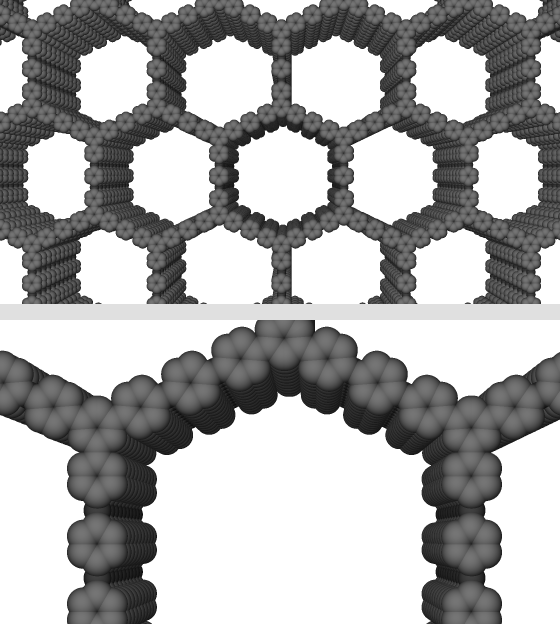
Top: the whole. Bottom: its middle third, enlarged.
This pattern is drawn by a Shadertoy shader. Its source:

```glsl
// Stacked honeycomb sheets of grey ball clusters, seen in perspective down the open channels.

const float CELLS_ACROSS = 4.49;                 // one unit is the width of a hexagon
const vec2 HEX_CENTER = vec2(0.012, -0.193);
const vec2 VANISHING_POINT = vec2(0.094, -0.175);
const vec2 LATTICE = vec2(1.0, 1.72);            // pitch of the centred rectangular lattice
const float HEX_TOP = 0.55;                      // hexagon centre to its top corner
const float HALF_WALL = 0.31;                    // half of an upright wall
const float RING_RADIUS = 0.0433;
const float BALL_RADIUS = 0.0439;
const float ARM_DISTANCE = 0.129;                // corner to the first ring of each wall
const int LAYERS = 10;
const float LAYER_STEP = 0.0204;
const int SAMPLES = 3;
const float SECTOR = 1.04719755;                 // sixth of a turn

// Offset from the nearest point of a triangular lattice.
vec2 latticeOffset(vec2 p, vec2 pitch) {
    vec2 a = p - pitch * round(p / pitch);
    vec2 b = p - 0.5 * pitch;
    b -= pitch * round(b / pitch);
    return dot(a, a) < dot(b, b) ? a : b;
}

// Ball as (normal.xy, height, tint); negative height means empty.
vec4 ball(vec2 offset, float radius, float sink, float tint) {
    vec2 n = offset / radius;
    float nz2 = 1.0 - dot(n, n);
    return vec4(n, nz2 > 0.0 ? 1.0 + radius * sqrt(nz2) - sink : -1.0, tint);
}

// Six balls around a ring: only the nearest one can be on top.
vec4 ballRing(vec2 p, float ringRadius, float ballRadius) {
    float angle = round(atan(p.y, p.x) / SECTOR) * SECTOR;
    return ball(p - ringRadius * vec2(cos(angle), sin(angle)), ballRadius, 0.0, 1.0);
}

vec4 higher(vec4 a, vec4 b) {
    return a.z > b.z ? a : b;
}

// One sheet: a ring at each corner and a chain of rings along each wall.
vec4 sheet(vec2 p) {
    vec2 upper = latticeOffset(p - vec2(0.0, HEX_TOP), LATTICE);
    vec2 lower = latticeOffset(p + vec2(0.0, HEX_TOP), LATTICE);
    bool isUpper = dot(upper, upper) < dot(lower, lower);
    vec2 q = isUpper ? upper : lower;

    // Mirror every corner into one with an upright wall above it.
    vec2 mirror = vec2(q.x < 0.0 ? -1.0 : 1.0, isUpper ? 1.0 : -1.0);
    q *= mirror;

    // Choose the closer wall and use coordinates along and across it.
    vec2 slant = vec2(0.5, HALF_WALL - HEX_TOP);
    vec2 slantAxis = normalize(slant);
    bool upright = q.y > dot(q, slantAxis);
    vec2 axis = upright ? vec2(0.0, 1.0) : slantAxis;
    float halfLength = upright ? HALF_WALL : 0.5 * length(slant);
    vec2 across = vec2(-axis.y, axis.x);
    vec2 local = vec2(dot(q, axis), dot(q, across));

    vec4 hit = ballRing(local, RING_RADIUS, BALL_RADIUS);
    hit = higher(hit, ballRing(local - vec2(ARM_DISTANCE, 0.0), RING_RADIUS, BALL_RADIUS));
    hit = higher(hit, ballRing(local - vec2(halfLength, 0.0), RING_RADIUS, BALL_RADIUS));

    // Sunken dark link between the rings.
    vec2 link = vec2(0.5 * (ARM_DISTANCE + halfLength), 0.0);
    hit = higher(hit, ball(local - link, 0.037, 0.025, 0.55));

    hit.xy = (axis * hit.x + across * hit.y) * mirror;
    return hit;
}

float shade(vec4 hit, float depth) {
    vec3 normal = vec3(hit.xy, sqrt(max(0.0, 1.0 - dot(hit.xy, hit.xy))));
    vec3 light = normalize(vec3(-0.1, 0.15, 0.98));
    float diffuse = pow(max(dot(normal, light), 0.0), 1.3);
    float shadow = depth > 0.0 ? mix(0.93, 0.82, depth) : 1.0;
    return (0.10 + 0.36 * diffuse) * hit.w * shadow;
}

// Walk the sheets from front to back and stop at the first ball.
float scene(vec2 p) {
    for (int i = 0; i < LAYERS; i++) {
        float spread = 1.0 + float(i) * LAYER_STEP;
        vec2 q = VANISHING_POINT + (p - VANISHING_POINT) * spread;
        vec4 hit = sheet(q - HEX_CENTER);
        if (hit.z > 0.0) return shade(hit, float(i) / float(LAYERS - 1));
    }
    return 1.0;
}

void mainImage(out vec4 fragColor, in vec2 fragCoord) {
    float grey = 0.0;
    // Average a grid of samples to smooth the edges.
    for (int y = 0; y < SAMPLES; y++) {
        for (int x = 0; x < SAMPLES; x++) {
            vec2 jitter = (vec2(x, y) + 0.5) / float(SAMPLES) - 0.5;
            vec2 p = (fragCoord + jitter - 0.5 * iResolution.xy) / iResolution.x;
            grey += scene(p * CELLS_ACROSS);
        }
    }
    fragColor = vec4(vec3(grey / float(SAMPLES * SAMPLES)), 1.0);
}
```
